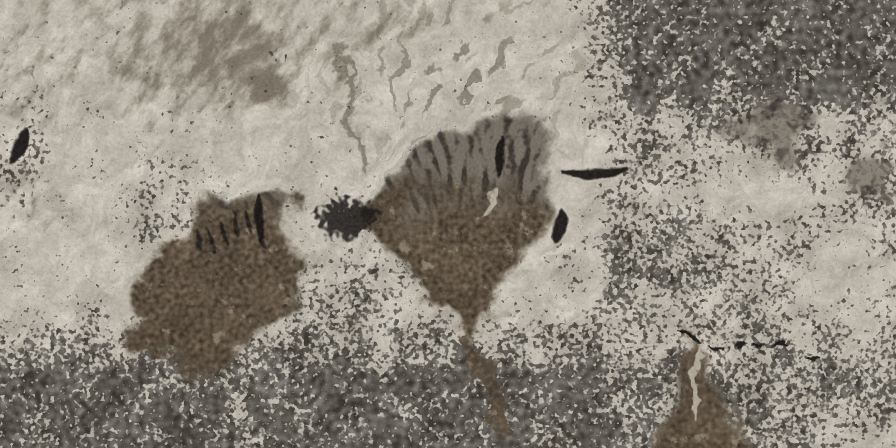
Give the GLSL for this texture, as a Shadertoy shader.

```glsl
// Weathered granite slab: cream feldspar, granular grey speckle and brown mineral fans.
// Soft blobs and half-planes, made ragged by warped gradient noise, place each mineral;
// grain, radial flakes and black slivers add the finer texture.

vec2 gradientAt(vec2 cell) {
    vec3 h = fract(cell.xyx * vec3(.1031, .103, .0973));
    h += dot(h, h.yzx + 33.33);
    return fract((h.xx + h.yz) * h.zy) * 2. - 1.;
}

float gnoise(vec2 p) {
    vec2 i = floor(p), f = p - i, u = f * f * (3. - 2. * f), e = vec2(0, 1);
    return mix(mix(dot(gradientAt(i), f), dot(gradientAt(i + e.yx), f - e.yx), u.x),
               mix(dot(gradientAt(i + e), f - e), dot(gradientAt(i + 1.), f - 1.), u.x), u.y);
}

float fbm(vec2 p) {
    float sum = 0., amp = .8;
    for (int i = 0; i < 5; i++) {
        sum += amp * gnoise(p);
        p = mat2(1.6, 1.2, -1.2, 1.6) * p + 17.3;
        amp *= .56;
    }
    return sum;
}

float ramp(float a, float b, float x) {
    float t = clamp((x - a) / (b - a), 0., 1.);
    return t * t * (3. - 2. * t);
}

float blob(vec2 p, float x, float y, float rx, float ry) {
    vec2 q = (p - vec2(x, y)) / vec2(rx, ry);
    return exp(-dot(q, q));
}

// Tapered stroke
float sliver(vec2 p, vec2 a, vec2 b, float width) {
    vec2 e = b - a;
    float t = clamp(dot(p - a, e) / dot(e, e), 0., 1.);
    return ramp(.004, -.003, length(p - a - e * t) - width * (.35 + 2.6 * t * (1. - t)));
}

// Amount of granular dark mineral
float density(vec2 p) {
    float d = max(.1 * ramp(.72, .6, p.y), .5 * ramp(1.2, 1.4, p.x));
    d = max(d, .88 * ramp(.38, .14, p.y) * (1. - .25 * ramp(1.2, 1.5, p.x)));
    d = max(d, .88 * ramp(1.24, 1.42, p.x) * ramp(.6, .82, p.y));
    d = max(d, .68 * blob(p, 1.47, .44, .22, .2));
    d = max(d, .58 * blob(p, .78, .31, .22, .15));
    d = max(d, .5 * blob(p, .04, .65, .08, .13));
    d = max(d, .45 * blob(p, .37, .54, .12, .14));
    d -= .5 * blob(p, 1.69, .57, .12, .08) + .45 * blob(p, 1.9, .38, .11, .1);
    d -= .6 * blob(p, 1.95, .03, .1, .05) + .6 * blob(p, 1.28, .63, .06, .11);
    return d - .4 * blob(p, .53, .1, .025, .12);
}

void mainImage(out vec4 fragColor, in vec2 fragCoord) {
    vec2 p = fragCoord / iResolution.xy * vec2(2, 1);
    vec2 w = p + .07 * vec2(fbm(p * 9.), fbm(p * 9. + 41.));
    float cloud = fbm(p * 11. + 5.), fine = gnoise(p * 90.), finer = gnoise(p * 175.);

    // Cream ground with shallow relief
    vec3 col = mix(vec3(.65, .63, .58), vec3(.79, .77, .72), clamp(.65 + cloud, 0., 1.));
    col += .16 * (fbm(w * 18.) - fbm(w * 18. + vec2(-.12, .16)));

    // Diagonal brown-grey stains
    float smear = fbm(mat2(24, 8, -18, 11) * p);
    float stain = .3 * ramp(.66, .84, p.y) * ramp(.95, .6, p.x);
    stain += .5 * blob(w, .48, .88, .2, .12) + .45 * blob(w, .87, .95, .1, .09);
    stain += .6 * blob(w, .6, .82, .04, .04) + .4 * blob(w, .05, .6, .05, .16);
    col = mix(col, vec3(.41, .37, .32), .75 * ramp(.25, .95, stain + .9 * smear + .2 * fine));

    // Feathered strokes in the upper centre
    vec2 f = w - vec2(.77, .42);
    float feather = gnoise(vec2(atan(f.x, f.y) * 24., length(f) * 17.)) + .25 * cloud;
    feather = blob(p, 1.02, .84, .28, .2) * ramp(.12, .3, feather);
    feather = max(feather, sliver(w, vec2(.8, .63), vec2(.77, .91), .006));
    col = mix(col, vec3(.45, .42, .37), .75 * feather);

    // Granular speckle
    float grain = fine + .6 * finer + .65 * fbm(p * 17. + 9.);
    float tone = clamp(.45 + 1.1 * gnoise(p * 65. + 3.) + .5 * cloud, 0., 1.);
    col = mix(col, mix(vec3(.18, .16, .135), vec3(.46, .45, .43), tone),
              .9 * ramp(-.16, .24, grain + density(w) - .57));

    // Brown bodies: central fan, left mass, tail, lower right wedge
    float fan = max(max(w.x - 1.22, w.y - .73), w.x - 1.05 - .6 * (w.y - .24));
    fan = max(fan, max(1.04 - .86 * (w.y - .24) - w.x, .8 + 1.1 * (w.y - .53) - w.x));
    float mass = max(max(w.x - .66, w.y - .565), .28 + .55 * (w.y - .28) - w.x);
    mass = max(mass, max(.24 - .41 * (w.x - .28), .17 + .64 * (w.x - .45)) - w.y);
    float wedge = abs(w.x - 1.56 + .1 * (w.y - .1)) - .42 * (.26 - w.y);
    float brown = ramp(.015, -.015, min(fan, min(mass + .04 * cloud, wedge)));
    brown = max(brown, .9 * sliver(w, vec2(1.03, .26), vec2(1.14, .03), .022));
    float spots = max(blob(w, 1.73, .71, .11, .06), blob(w, 1.95, .6, .06, .05));
    brown = max(brown, .75 * ramp(.3, .65, spots + .5 * cloud));
    vec2 r = p - vec2(1.06, .2);
    float flakes = gnoise(vec2(atan(r.x, r.y) * 26., length(r) * 17.)) + .3 * fine;
    float upper = ramp(.5, .62, p.y + .15 * cloud);
    tone = clamp(.47 + .9 * fine + .5 * cloud, 0., 1.);
    vec3 earth = mix(vec3(.24, .2, .16), vec3(.45, .39, .32), tone);
    earth = mix(earth, vec3(.6, .55, .48), .7 * ramp(.2, .45, fbm(p * 26. + 2.)));
    earth = mix(earth, mix(vec3(.45, .42, .38), vec3(.2, .18, .16), ramp(-.05, .3, flakes)), upper);
    col = mix(col, earth, .95 * brown);

    // Pale seams
    float seam = sliver(w, vec2(1.07, .5), vec2(1.1, .58), .01);
    seam = max(seam, sliver(w, vec2(1.55, .05), vec2(1.56, .23), .011));
    col = mix(col, vec3(.74, .71, .65), .85 * seam);

    // Black knot and slivers
    float black = .9 * ramp(.35, .7, blob(w, .78, .51, .075, .05) + .6 * fine);
    vec2 b = mix(p, w, .3);
    black = max(black, sliver(b, vec2(1.26, .62), vec2(1.4, .62), .011));
    black = max(black, sliver(b, vec2(1.24, .46), vec2(1.25, .53), .014));
    black = max(black, sliver(b, vec2(1.11, .61), vec2(1.12, .69), .01));
    black = max(black, sliver(b, vec2(.59, .46), vec2(.58, .56), .009));
    black = max(black, sliver(b, vec2(.03, .64), vec2(.05, .71), .014));
    for (float i = 0.; i < 6.; i++) {
        vec2 j = gradientAt(vec2(i, 8)), c = vec2(1.53 + .052 * i, .25 - .008 * i + .012 * j.y);
        black = max(black, sliver(w, c, c + vec2(.03, .015 * j.x), .007));
        c = vec2(.445 + .03 * i, .46 + .03 * j.x);
        black = max(black, .8 * sliver(b, c, c + vec2(-.01, .05), .005));
    }
    col = mix(col, vec3(.1, .09, .085), .93 * black);
    fragColor = vec4(col + .06 * finer + .04 * fine, 1);
}
```
